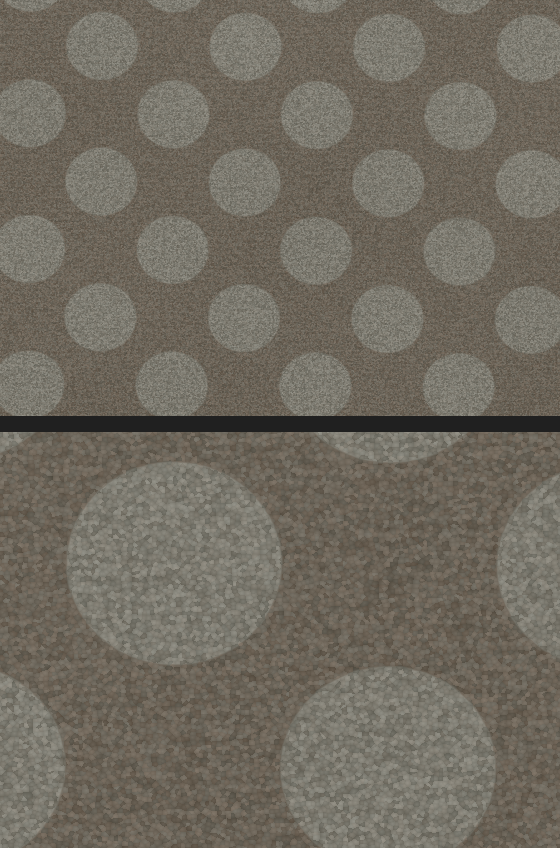
Top: the whole. Bottom: its middle third, enlarged.
This pattern is drawn by a WebGL 2 fragment shader. Its source:

```glsl
#version 300 es
precision highp float;

#define FRAME vec2(1.0, 0.74)
#define PITCH vec2(0.2562, 0.2413)
#define RADII vec2(0.0641, 0.0603)
#define ANCHOR vec2(0.437, 0.4154)
#define SKEW vec2(-0.006, 0.006)
#define GROUND_COLOR vec3(0.422, 0.392, 0.346)
#define DOT_COLOR vec3(0.494, 0.484, 0.444)
#define GRAIN_CELLS vec2(340.0, 390.0)
#define GRAIN_DEPTH 0.15
#define THREAD_DEPTH 0.012
#define EDGE_FRAY 0.0012

uniform vec2 u_resolution;
out vec4 fragColor;

vec2 hash2(vec2 cell) {
    vec3 v = fract(cell.xyx * vec3(0.1031, 0.1030, 0.0973));
    v += dot(v, v.yzx + 33.33);
    return fract((v.xx + v.yz) * v.zy);
}

// Cellular grain: x is lightness, y is warmth, both centred on zero
vec2 wovenGrain(vec2 p) {
    vec2 cell = floor(p);
    float nearest = 8.0;
    vec2 tone = vec2(0.0);
    for (int j = -1; j <= 1; j++) {
        for (int i = -1; i <= 1; i++) {
            vec2 id = cell + vec2(i, j);
            vec2 toSeed = id + hash2(id) - p;
            float d = dot(toSeed, toSeed);
            if (d < nearest) {
                nearest = d;
                tone = hash2(id + 517.0);
            }
        }
    }
    float lightness = 0.75 * (tone.x - 0.5) + 0.5 * (0.4 - sqrt(nearest));
    return vec2(lightness, tone.y - 0.5);
}

// Irregular horizontal and vertical yarns from layered sines
float threads(vec2 p) {
    float weft = sin(p.y * 830.0 + 1.5 * sin(p.x * 37.0)) + sin(p.y * 517.0 + 2.0 * sin(p.x * 19.0));
    float warp = sin(p.x * 910.0 + 1.5 * sin(p.y * 41.0));
    return (weft + 0.6 * warp) * 0.5;
}

// Broad, faint unevenness of the cloth
float clothShade(vec2 p) {
    float waves = sin(p.x * 7.0 + 2.0 * p.y) * sin(p.y * 9.0 - p.x * 3.0);
    return 0.006 * waves + 0.012 * (p.y - 0.37);
}

float ellipseDistance(vec2 offset) {
    return (length(offset / RADII) - 1.0) * RADII.y;
}

// Staggered dots: two rectangular lattices half a pitch apart
float dotDistance(vec2 p) {
    vec2 d = p - ANCHOR;
    d -= SKEW.yx * d.yx;
    vec2 q = d / PITCH;
    vec2 first = q - round(q);
    vec2 second = q - 0.5 - round(q - 0.5);
    return min(ellipseDistance(first * PITCH), ellipseDistance(second * PITCH));
}

void main() {
    vec2 p = gl_FragCoord.xy / u_resolution * FRAME;
    float pixel = 1.0 / u_resolution.x;
    vec2 grain = wovenGrain(p * GRAIN_CELLS);

    // Dots with slightly frayed edges
    float edge = dotDistance(p) + EDGE_FRAY * grain.x;
    float inDot = 1.0 - smoothstep(-pixel, pixel, edge);
    vec3 color = mix(GROUND_COLOR, DOT_COLOR, inDot);

    // Yarn texture, a little stronger on the pale dots
    color += GRAIN_DEPTH * mix(0.9, 1.1, inDot) * grain.x;
    color += THREAD_DEPTH * threads(p);
    color += vec3(0.02, -0.005, -0.015) * grain.y * mix(1.0, 0.5, inDot);
    color += clothShade(p);

    fragColor = vec4(clamp(color, 0.0, 1.0), 1.0);
}
```
